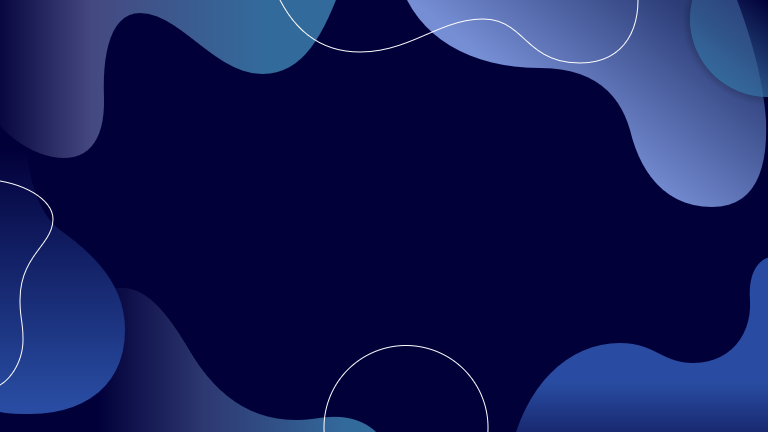
A WebGL 1 fragment shader for this background:

```glsl
precision highp float;
// Deep navy backdrop framed by fluid gradient blobs and thin white curves.

uniform vec2 u_resolution;

// Layout grid spanning the whole canvas, y pointing down.
const vec2 GRID = vec2(768.0, 432.0);
const float STEPS = 14.0;
const float LINE_WIDTH = 1.0;

const vec3 NAVY = vec3(0.008, 0.0, 0.225);
const vec3 MAUVE = vec3(0.27, 0.285, 0.505);
const vec3 SLATE = vec3(0.18, 0.22, 0.445);
const vec3 TEAL = vec3(0.20, 0.415, 0.61);
const vec3 ROYAL = vec3(0.16, 0.30, 0.635);
const vec3 INDIGO = vec3(0.095, 0.16, 0.44);
const vec3 PERIWINKLE = vec3(0.46, 0.555, 0.83);
const vec3 DUSK = vec3(0.17, 0.235, 0.465);

// A path holds the pen position (xy), nearest distance (z) and side (w).
vec4 moveTo(vec2 start) {
  return vec4(start, 1e4, 1.0);
}

// Straight piece: updates the distance and flips side on a ray crossing.
void lineTo(vec2 p, vec2 end, inout vec4 path) {
  vec2 a = path.xy;
  vec2 edge = end - a;
  float along = clamp(dot(p - a, edge) / max(dot(edge, edge), 1e-6), 0.0, 1.0);
  path.z = min(path.z, length(p - a - edge * along));
  if ((a.y > p.y) != (end.y > p.y)) {
    float hitX = a.x + edge.x * (p.y - a.y) / edge.y;
    if (p.x < hitX) path.w = -path.w;
  }
  path.xy = end;
}

// Cubic Bezier piece, flattened into short lines.
void curveTo(vec2 p, vec2 c1, vec2 c2, vec2 end, inout vec4 path) {
  vec2 start = path.xy;
  for (float i = 1.0; i <= STEPS; i++) {
    float t = i / STEPS;
    float s = 1.0 - t;
    vec2 q = s * s * s * start + 3.0 * s * t * (s * c1 + t * c2) + t * t * t * end;
    lineTo(p, q, path);
  }
}

float ramp(float from, float to, float x) {
  return clamp((x - from) / (to - from), 0.0, 1.0);
}

// Antialiased coverage of a signed distance; negative is inside.
float cover(float dist, float pixel) {
  return clamp(0.5 - dist / pixel, 0.0, 1.0);
}

float fill(vec4 path, float pixel) {
  return cover(path.z * path.w, pixel);
}

float stroke(float dist, float pixel) {
  return cover(abs(dist) - 0.5 * LINE_WIDTH, pixel);
}

void main() {
  vec2 uv = gl_FragCoord.xy / u_resolution;
  vec2 p = vec2(uv.x, 1.0 - uv.y) * GRID;
  float pixel = GRID.y / u_resolution.y;
  vec3 color = NAVY;

  // Lower left wave, fading in from the left
  vec4 wave = moveTo(vec2(125, 288));
  curveTo(p, vec2(150, 290), vec2(170, 318), vec2(188, 348), wave);
  curveTo(p, vec2(215, 395), vec2(250, 420), vec2(296, 420), wave);
  curveTo(p, vec2(315, 420), vec2(322, 416), vec2(340, 417), wave);
  curveTo(p, vec2(355, 418), vec2(368, 424), vec2(376, 432), wave);
  vec3 waveColor = mix(NAVY, SLATE, ramp(98.0, 205.0, p.x));
  waveColor = mix(waveColor, TEAL, ramp(205.0, 345.0, p.x));
  color = mix(color, waveColor, fill(wave, pixel));

  // Left blob, brightening downward
  vec4 blob = moveTo(vec2(26, 130));
  curveTo(p, vec2(26, 180), vec2(40, 215), vec2(60, 230), blob);
  curveTo(p, vec2(95, 255), vec2(125, 285), vec2(125, 330), blob);
  curveTo(p, vec2(125, 385), vec2(85, 414), vec2(30, 414), blob);
  curveTo(p, vec2(20, 414), vec2(10, 414), vec2(0, 412), blob);
  color = mix(color, mix(NAVY, ROYAL, ramp(150.0, 405.0, p.y)), fill(blob, pixel));

  // Upper left drape
  vec4 drape = moveTo(vec2(0, 126));
  curveTo(p, vec2(18, 145), vec2(42, 158), vec2(64, 158), drape);
  curveTo(p, vec2(90, 158), vec2(105, 138), vec2(104, 98), drape);
  curveTo(p, vec2(102, 50), vec2(112, 13), vec2(140, 13), drape);
  curveTo(p, vec2(180, 13), vec2(215, 74), vec2(262, 74), drape);
  curveTo(p, vec2(298, 74), vec2(318, 45), vec2(336, 0), drape);
  vec3 drapeColor = mix(NAVY, MAUVE, ramp(-10.0, 92.0, p.x));
  drapeColor = mix(drapeColor, TEAL, ramp(92.0, 262.0, p.x));
  color = mix(color, drapeColor, fill(drape, pixel));

  // Upper right cloud, lit along its lower left rim
  vec4 cloud = moveTo(vec2(407, 0));
  curveTo(p, vec2(430, 45), vec2(480, 68), vec2(540, 68), cloud);
  curveTo(p, vec2(595, 68), vec2(620, 95), vec2(630, 130), cloud);
  curveTo(p, vec2(640, 172), vec2(665, 207), vec2(712, 207), cloud);
  curveTo(p, vec2(755, 207), vec2(768, 170), vec2(766, 120), cloud);
  curveTo(p, vec2(763, 80), vec2(752, 40), vec2(737, 0), cloud);
  float rimDepth = ramp(260.0, 425.0, dot(p, vec2(0.63, -0.78)));
  color = mix(color, mix(PERIWINKLE, DUSK, rimDepth), fill(cloud, pixel));

  // Translucent corner disc with a soft shadow
  vec2 fromDisc = p - vec2(768, 19);
  float disc = length(fromDisc) - 78.0;
  color *= 1.0 - 0.15 * (1.0 - ramp(0.0, 8.0, disc)) * step(0.0, disc);
  float discAlpha = 0.9 * ramp(-15.0, 75.0, dot(fromDisc, vec2(-0.6, 0.8)));
  color = mix(color, TEAL, discAlpha * cover(disc, pixel));

  // Lower right hill, closed beyond the right border
  vec4 hill = moveTo(vec2(516, 432));
  curveTo(p, vec2(535, 375), vec2(575, 343), vec2(620, 343), hill);
  curveTo(p, vec2(655, 343), vec2(662, 363), vec2(693, 363), hill);
  curveTo(p, vec2(730, 363), vec2(752, 335), vec2(750, 300), hill);
  curveTo(p, vec2(748, 275), vec2(757, 260), vec2(770, 257), hill);
  lineTo(p, vec2(770, 432), hill);
  color = mix(color, mix(ROYAL, INDIGO, ramp(382.0, 432.0, p.y)), fill(hill, pixel));

  // Thin white curves
  vec4 ripple = moveTo(vec2(280, 0));
  curveTo(p, vec2(298, 35), vec2(325, 52), vec2(360, 52), ripple);
  curveTo(p, vec2(410, 52), vec2(440, 19), vec2(483, 19), ripple);
  curveTo(p, vec2(525, 19), vec2(525, 63), vec2(580, 63), ripple);
  curveTo(p, vec2(620, 63), vec2(638, 35), vec2(638, 0), ripple);
  vec4 ribbon = moveTo(vec2(0, 181));
  curveTo(p, vec2(30, 186), vec2(53, 202), vec2(53, 219), ribbon);
  curveTo(p, vec2(53, 245), vec2(20, 255), vec2(20, 300), ribbon);
  curveTo(p, vec2(20, 318), vec2(23, 322), vec2(23, 340), ribbon);
  curveTo(p, vec2(23, 360), vec2(12, 378), vec2(0, 385), ribbon);
  float ring = abs(length(p - vec2(406, 427.5)) - 82.0);
  float lines = min(ring, min(ripple.z, ribbon.z));
  color = mix(color, vec3(1.0), stroke(lines, pixel));

  gl_FragColor = vec4(color, 1.0);
}
```
